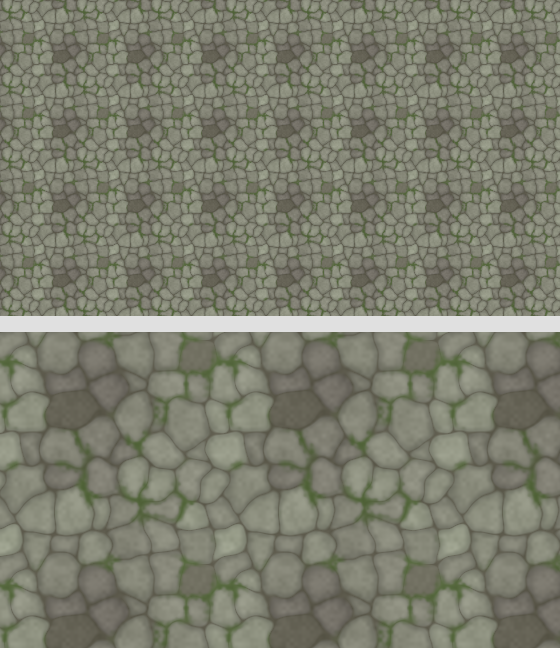
Top, the full canvas; bottom, a detail of the centre.
This texture is drawn by a Shadertoy shader. Its source:

```glsl
// Mossy cobblestone paving: a seamless square tile, 7.5 repeats across and about 4.2 down.

const float STONES = 7.0; // stones along one tile side

vec3 hash3(vec2 p) {
    vec3 q = vec3(dot(p, vec2(127.1, 311.7)), dot(p, vec2(269.5, 183.3)), dot(p, vec2(419.2, 371.9)));
    return fract(sin(q) * 43758.5);
}

// Value noise that wraps after the given period.
float noise(vec2 p, float period) {
    vec2 i = floor(p), f = fract(p);
    f = f * f * (3.0 - 2.0 * f);
    float a = hash3(mod(i, period)).x;
    float b = hash3(mod(i + vec2(1, 0), period)).x;
    float c = hash3(mod(i + vec2(0, 1), period)).x;
    float d = hash3(mod(i + vec2(1, 1), period)).x;
    return mix(mix(a, b, f.x), mix(c, d, f.x), f.y);
}

// Soft round spot that repeats once per tile.
float spot(vec2 uv, vec2 center) {
    return exp(1.6 * (dot(cos(6.2832 * (uv - center)), vec2(1.0)) - 2.0));
}

// Pale (positive) and dark (negative) areas of the tile.
float shadeAt(vec2 uv) {
    float pale = spot(uv, vec2(0.42, 0.55)) + 0.8 * spot(uv, vec2(0.5, 0.08));
    float dark = spot(uv, vec2(0.8, 0.1)) + 0.9 * spot(uv, vec2(0.96, 0.36));
    return pale - dark;
}

// Centre of the stone in a cell (xy) and its size weight (z).
vec3 stoneAt(vec2 cell) {
    vec3 h = hash3(mod(cell, STONES) + 31.0);
    return vec3(cell + 0.5 + 0.7 * (h.xy - 0.5), 0.5 * h.z);
}

// Weighted squared distance to a stone.
float power(vec2 p, vec3 stone) {
    vec2 d = p - stone.xy;
    return dot(d, d) - stone.z;
}

void mainImage(out vec4 fragColor, in vec2 fragCoord) {
    vec2 uv = vec2(fragCoord.x, fragCoord.y - iResolution.y) / iResolution.x * 7.5;
    float pixel = 7.5 * STONES / iResolution.x;

    // Slightly wavy stone outlines
    vec2 wave = vec2(noise(uv * 14.0, 14.0), noise(uv * 14.0 + 5.0, 14.0)) - 0.5;
    vec2 p = uv * STONES + 0.28 * wave;
    vec2 base = floor(p);

    // Stone that owns this point
    vec2 cell = base;
    float nearest = 1e3;
    for (int y = -2; y <= 2; y++)
    for (int x = -2; x <= 2; x++) {
        vec2 c = base + vec2(x, y);
        float d = power(p, stoneAt(c));
        if (d < nearest) { nearest = d; cell = c; }
    }

    // Distance to the joint, with rounded corners
    vec3 stone = stoneAt(cell);
    float sum = 0.0;
    for (int y = -2; y <= 2; y++)
    for (int x = -2; x <= 2; x++) {
        if (x == 0 && y == 0) continue;
        vec3 other = stoneAt(cell + vec2(x, y));
        float d = (power(p, other) - nearest) / (2.0 * length(other.xy - stone.xy));
        sum += exp(-16.0 * d);
    }
    float edge = -log(sum) / 16.0;

    // Each stone leans to pale green or to purplish grey
    vec3 rnd = hash3(mod(cell, STONES) + 77.0);
    float shade = shadeAt(uv);
    float tone = 0.62 + 0.6 * (rnd.x - 0.5) + 0.45 * shadeAt(stone.xy / STONES);
    vec3 color = mix(vec3(0.465, 0.45, 0.415), vec3(0.555, 0.57, 0.5), clamp(tone, 0.0, 1.1));
    color += 0.03 * (rnd.y - 0.5);

    // Worn surface: blotches, grain and darker shoulders
    float blotch = noise(uv * 21.0, 21.0) - 0.5;
    float grain = noise(uv * 56.0, 56.0) - 0.5;
    color += 0.055 * blotch + 0.04 * grain;
    color *= mix(0.87, 1.03, smoothstep(0.0, 0.25, edge));

    // Bare earth in the joints, wider in dark areas, and in a few gaps without stone
    vec3 earth = vec3(0.36, 0.35, 0.295) + 0.04 * grain;
    color = mix(color, earth + 0.03, 0.75 * step(0.93, rnd.z));
    float width = 0.045 - 0.025 * shade;
    float joint = 1.0 - smoothstep(-0.035, width + 0.4 * pixel, edge);
    color = mix(color, earth, 0.95 * joint);

    // Moss creeping out of some joints
    float patches = smoothstep(0.5, 0.85, noise(uv * 9.0 + 3.0, 9.0));
    float moss = patches * (1.0 - smoothstep(-0.03, 0.17, edge + 0.12 * grain));
    color = mix(color, vec3(0.32, 0.405, 0.22) + 0.05 * grain, 0.85 * moss);

    // Faint wash of light and shade over the tile
    color += 0.022 * shade;

    fragColor = vec4(color, 1.0);
}
```
